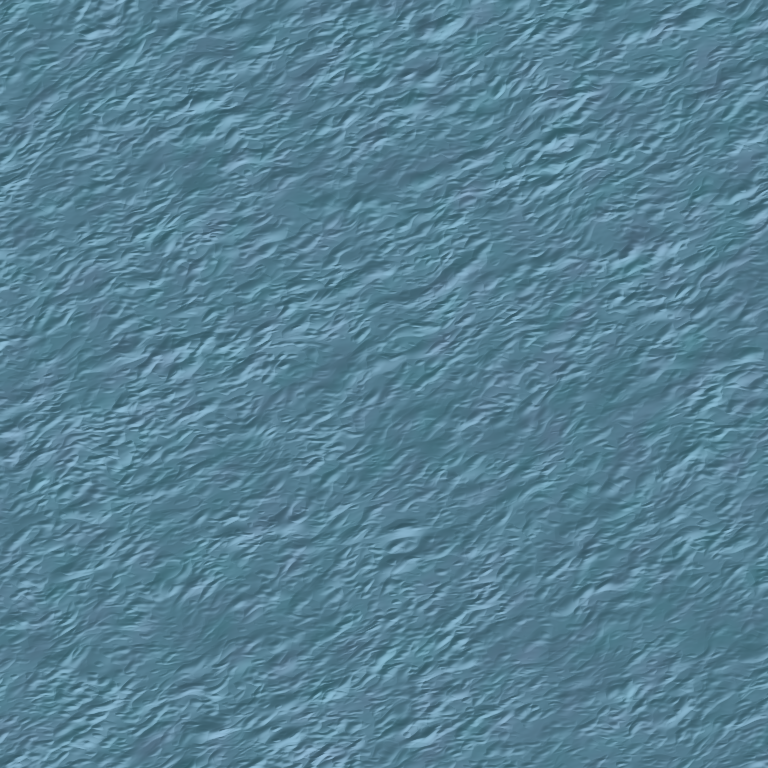
A three.js fragment shader for this texture:

```glsl
// Wind-ruffled blue-grey water with short slanted ripples lit from the upper left.
varying vec2 vUv;

#define WIND_ANGLE 0.44
#define RIPPLE_CELLS vec2(25.0, 60.0)
#define PATCH_CELLS vec2(8.0, 14.0)
#define RELIEF_STEP 0.0022
#define RELIEF_GAIN 4.5
#define PATCH_GAIN 0.24
#define TINT_GAIN 0.006
#define DEEP_COLOR vec3(0.215, 0.350, 0.400)
#define WATER_COLOR vec3(0.336, 0.494, 0.568)
#define CREST_COLOR vec3(0.560, 0.735, 0.830)

vec3 hash3(vec2 cell) {
  vec3 a = fract(cell.xyx * vec3(0.1031, 0.1030, 0.0973));
  a += dot(a, a.yxz + 33.33);
  return fract((a.xxy + a.yzz) * a.zyx);
}

mat2 rotation(float angle) {
  float c = cos(angle), s = sin(angle);
  return mat2(c, -s, s, c);
}

// Cellular noise: one smooth bump or dent at a random spot in each cell.
float cellNoise(vec2 p) {
  vec2 cell = floor(p), local = p - cell;
  float sum = 0.0;
  for (int y = -1; y <= 1; y++) {
    for (int x = -1; x <= 1; x++) {
      vec2 offset = vec2(float(x), float(y));
      vec3 rnd = hash3(cell + offset);
      vec2 d = offset + rnd.xy - local;
      float falloff = max(1.0 - dot(d, d), 0.0);
      sum += (2.0 * rnd.z - 1.0) * falloff * falloff * falloff;
    }
  }
  return 2.5 * sum;
}

// Layers of stretched ripples with sharpened crests, each turned a little.
float waterHeight(vec2 p) {
  float height = 0.0, amplitude = 1.0, scale = 1.0, turn = -0.12;
  for (int i = 0; i < 3; i++) {
    vec2 q = rotation(turn) * p * RIPPLE_CELLS * scale;
    float n = cellNoise(q + 37.0 * float(i));
    height += amplitude * (0.45 * n - 0.55 * abs(n));
    amplitude *= 0.58;
    scale *= 1.9;
    turn = -turn * 1.5;
  }
  return height;
}

void main() {
  // Axes along and across the ripples, bent by broad and fine swells.
  vec2 p = rotation(WIND_ANGLE) * vUv;
  vec2 bent = p;
  bent.y += 0.0035 * cellNoise(p * 12.0 + 5.0);
  bent.y += 0.0009 * cellNoise(p * 43.0 + 71.0);

  // Patches: rough or calm, light or dark, teal or blue.
  vec2 slanted = rotation(0.25) * p;
  float swell = cellNoise(slanted * PATCH_CELLS + 19.0);
  float mottle = cellNoise(slanted * PATCH_CELLS * 2.3 + 53.0);
  float tint = cellNoise(slanted * PATCH_CELLS * 3.0 + 97.0);
  float roughness = clamp(0.95 + 0.2 * swell + 0.2 * mottle, 0.45, 1.6);

  // Slope towards the light, given in ripple axes.
  vec2 towardLight = RELIEF_STEP * vec2(-0.34, 0.94);
  float relief = waterHeight(bent) - waterHeight(bent + towardLight);
  float shade = RELIEF_GAIN * roughness * relief;
  shade += PATCH_GAIN * (0.5 * swell + 0.9 * mottle);

  // Crests flare up steeply; soft limits hold both ends in range.
  float lit = pow(max(shade, 0.0), 1.25), dim = max(-shade, 0.0);
  vec3 color = mix(WATER_COLOR, CREST_COLOR, 1.3 * lit / (lit + 3.4));
  color = mix(color, DEEP_COLOR, 1.4 * dim / (dim + 2.6));
  color += TINT_GAIN * tint * vec3(-1.0, 0.4, -0.2);
  gl_FragColor = vec4(color, 1.0);
}
```
